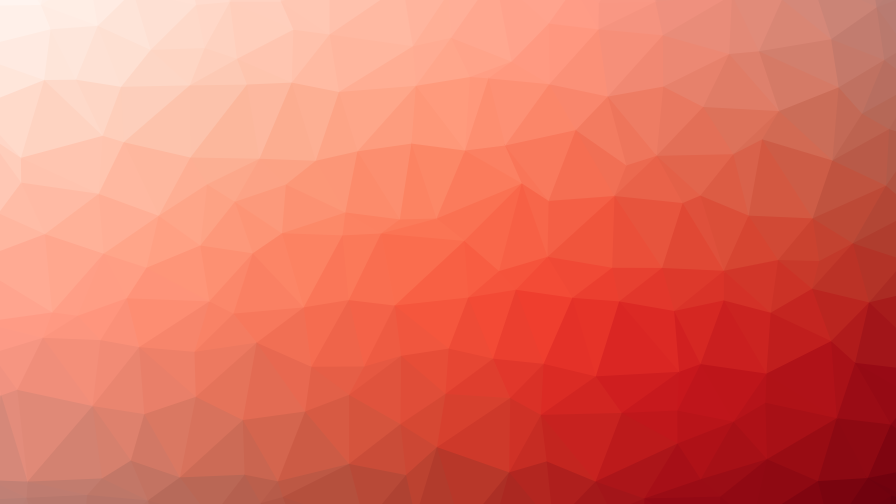
This background is drawn by a Shadertoy shader. Its source:

```glsl
// Low-poly gradient: a jittered grid is split into flat triangles.
// Each triangle takes one tint at its middle: a red ramp read across and
// a red ramp read downward, blended evenly in a perceptual colour space.

const float CELL = 0.104;       // grid spacing, in canvas heights
const float JITTER = 0.76;      // vertex scatter, in cells
const float DOWN_SHARE = 0.5;   // weight of the downward ramp
const vec2 GRID_SHIFT = vec2(0.35, 0.2);

const int STOPS = 9;
const vec3 RAMP[STOPS] = vec3[STOPS](
    vec3(1.000, 0.961, 0.941), vec3(0.996, 0.878, 0.824),
    vec3(0.988, 0.733, 0.631), vec3(0.988, 0.573, 0.447),
    vec3(0.984, 0.416, 0.290), vec3(0.937, 0.231, 0.173),
    vec3(0.796, 0.094, 0.114), vec3(0.647, 0.059, 0.082),
    vec3(0.404, 0.000, 0.051));

// Linear RGB to XYZ, scaled so that white is (1, 1, 1)
const mat3 RGB_TO_XYZ = mat3(0.4339, 0.2126, 0.0177,
                             0.3762, 0.7152, 0.1095,
                             0.1899, 0.0722, 0.8728);

vec3 toPerceptual(vec3 c) {
    vec3 light = mix(c / 12.92, pow((c + 0.055) / 1.055, vec3(2.4)), step(0.04045, c));
    return pow(RGB_TO_XYZ * light, vec3(1.0 / 3.0));
}

vec3 toDisplay(vec3 q) {
    vec3 light = clamp(inverse(RGB_TO_XYZ) * (q * q * q), 0.0, 1.0);
    return mix(light * 12.92, 1.055 * pow(light, vec3(1.0 / 2.4)) - 0.055,
               step(0.0031308, light));
}

vec3 ramp(float t) {
    float x = clamp(t, 0.0, 1.0) * float(STOPS - 1);
    int i = min(int(x), STOPS - 2);
    return mix(RAMP[i], RAMP[i + 1], x - float(i));
}

// Tint at a canvas position running from 0 to 1 on both axes
vec3 tint(vec2 uv) {
    vec3 across = toPerceptual(ramp(uv.x));
    vec3 down = toPerceptual(ramp(1.0 - uv.y));
    return toDisplay(mix(across, down, DOWN_SHARE));
}

vec2 hash2(vec2 p) {
    vec3 q = fract(p.xyx * vec3(0.1031, 0.1030, 0.0973));
    q += dot(q, q.yzx + 33.33);
    return fract((q.xx + q.yz) * q.zy);
}

vec2 gridVertex(vec2 id) {
    return id + JITTER * (hash2(id + 57.0) - 0.5);
}

// Signed distance to the line a-b, positive on its left
float side(vec2 a, vec2 b, vec2 p) {
    vec2 e = b - a, d = p - a;
    return (e.x * d.y - e.y * d.x) / length(e);
}

// Adds one triangle to the sum, weighted by its pixel coverage
void addTriangle(inout vec4 sum, vec2 a, vec2 b, vec2 c, vec2 p, float pixel, float aspect) {
    float inside = min(side(a, b, p), min(side(b, c, p), side(c, a, p)));
    float coverage = clamp(inside / pixel + 0.5, 0.0, 1.0);
    if (coverage <= 0.0) return;
    vec2 middle = ((a + b + c) / 3.0 - GRID_SHIFT) * CELL;
    sum += coverage * vec4(tint(middle / vec2(aspect, 1.0)), 1.0);
}

void mainImage(out vec4 fragColor, in vec2 fragCoord) {
    float aspect = iResolution.x / iResolution.y;
    float pixel = 1.0 / (iResolution.y * CELL);
    vec2 p = fragCoord * pixel + GRID_SHIFT;
    vec4 sum = vec4(0.0);

    // Visit the nearby quads, as jitter can push one past its own cell
    for (int y = -1; y <= 1; y++)
    for (int x = -1; x <= 1; x++) {
        vec2 id = floor(p) + vec2(x, y);
        vec2 a = gridVertex(id), b = gridVertex(id + vec2(1, 0));
        vec2 c = gridVertex(id + vec2(1, 1)), d = gridVertex(id + vec2(0, 1));

        // Split along the shorter diagonal that lies inside the quad
        bool acFits = side(a, c, b) < 0.0 && side(a, c, d) > 0.0;
        bool bdFits = side(b, d, a) > 0.0 && side(b, d, c) < 0.0;
        bool useAC = acFits && (!bdFits || distance(a, c) < distance(b, d));
        if (useAC) {
            addTriangle(sum, a, b, c, p, pixel, aspect);
            addTriangle(sum, a, c, d, p, pixel, aspect);
        } else {
            addTriangle(sum, a, b, d, p, pixel, aspect);
            addTriangle(sum, b, c, d, p, pixel, aspect);
        }
    }
    fragColor = vec4(sum.rgb / max(sum.a, 0.001), 1.0);
}
```
